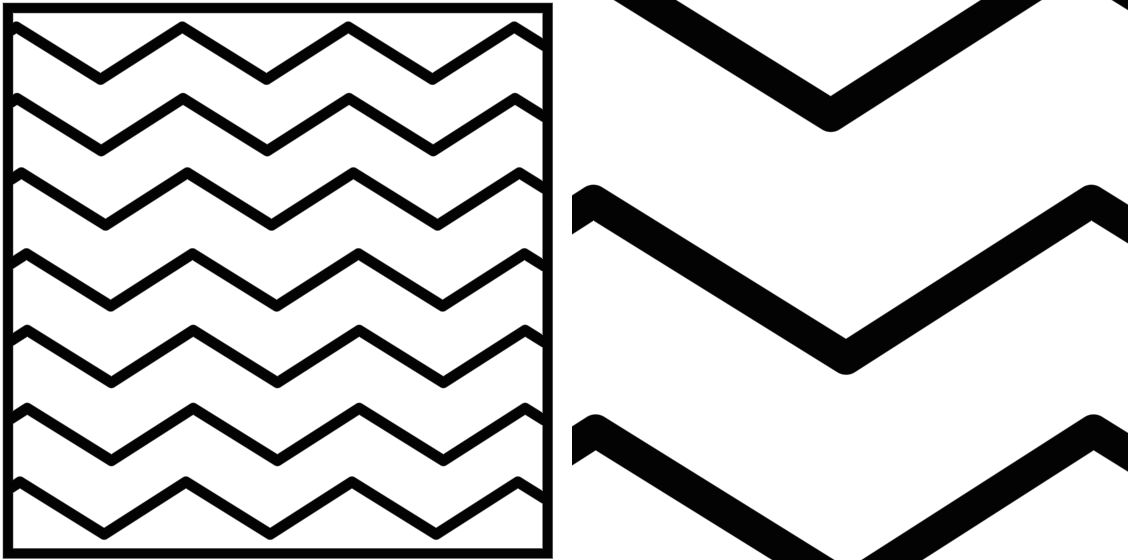
Left, the full canvas; right, a detail of the centre.
Reproduce this pattern procedurally as a Shadertoy shader.

```glsl
// Seven black zigzag lines with rounded bends, stacked inside a square frame on white.

// Per-row drift from an even stack, top row first: x to the right, y upward.
const vec2 rowDrift[7] = vec2[7](
    vec2(0.0, 0.0), vec2(0.0013, 0.0078), vec2(0.0091, 0.0104), vec2(0.0182, 0.0013),
    vec2(0.0195, 0.0), vec2(0.0195, -0.0039), vec2(0.0065, 0.0));

float segmentDistance(vec2 p, vec2 a, vec2 b) {
    vec2 ab = b - a;
    return length(p - a - ab * clamp(dot(p - a, ab) / dot(ab, ab), 0.0, 1.0));
}

// Zigzag along x with a peak at the origin.
float zigzagDistance(vec2 p) {
    float period = 0.2964;
    vec2 valley = vec2(0.1504, -0.0935);
    p.x = mod(p.x, period);
    return min(segmentDistance(p, vec2(0.0), valley),
               segmentDistance(p, valley, vec2(period, 0.0)));
}

// Signed distance to a box, with square corners.
float boxDistance(vec2 p, vec2 halfSize) {
    vec2 d = abs(p) - halfSize;
    return max(d.x, d.y);
}

void mainImage(out vec4 fragColor, in vec2 fragCoord) {
    // Units of canvas height.
    vec2 uv = fragCoord / iResolution.y;
    float edge = 0.9 / iResolution.y;

    // Stacked zigzags.
    float lines = 1.0;
    for (int row = 0; row < 7; row++) {
        vec2 peak = vec2(0.0291, 0.9518 - 0.1354 * float(row)) + rowDrift[row];
        lines = min(lines, zigzagDistance(uv - peak) - 0.0098);
    }

    // Frame, which also clips the zigzags.
    float box = boxDistance(uv - vec2(0.4961, 0.4987), vec2(0.4818, 0.4870));
    float frame = abs(box) - 0.0091;
    float shape = min(frame, max(lines, box));

    float ink = 1.0 - smoothstep(-edge, edge, shape);
    fragColor = vec4(mix(vec3(1.0), vec3(0.01), ink), 1.0);
}
```
